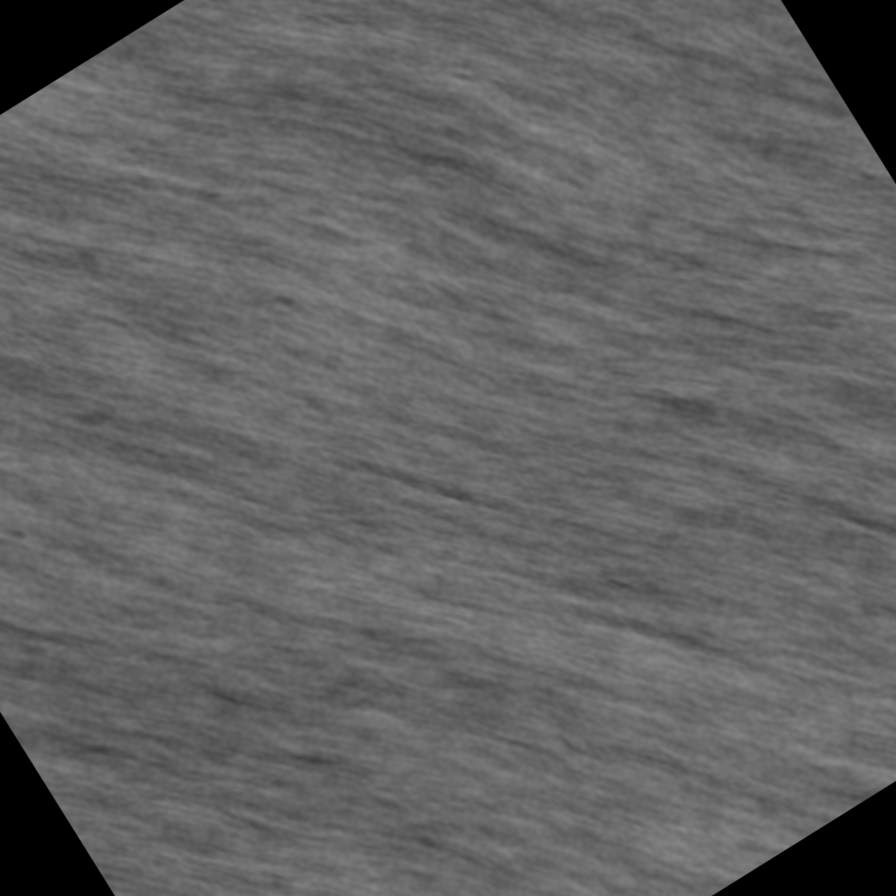
A WebGL 2 fragment shader for this texture:

```glsl
#version 300 es
precision highp float;

uniform vec2 u_resolution;
out vec4 fragColor;

// Board outline
const float BOARD_ANGLE = 0.558;
const float BOARD_HALF = 0.58;

// Grain direction and bending
const float GRAIN_ANGLE = -0.255;
const float BEND_SCALE = 2.2;
const float BEND_AMOUNT = 0.035;

// Frequencies along and across the grain
const vec2 BAND_FREQ = vec2(1.6, 9.0);
const vec2 STREAK_FREQ = vec2(5.0, 36.0);
const vec2 FIBRE_FREQ = vec2(11.0, 75.0);
const vec2 FINE_FREQ = vec2(38.0, 135.0);
const vec2 SPECK_FREQ = vec2(120.0, 160.0);
const vec2 CRACK_FREQ = vec2(3.2, 38.0);
const vec2 KNOT_FREQ = vec2(17.0, 32.0);

// Tones
const float BASE_TONE = 0.411;
const float BAND_GAIN = 0.075;
const float STREAK_GAIN = 0.075;
const float FIBRE_GAIN = 0.075;
const float FINE_GAIN = 0.065;
const float SPECK_GAIN = 0.04;
const float CRACK_DEPTH = 0.085;
const float KNOT_DEPTH = 0.06;
const float RIDGE_LIFT = 0.045;

mat2 rotation(float angle) {
    float c = cos(angle), s = sin(angle);
    return mat2(c, -s, s, c);
}

vec2 gradient(vec2 cell) {
    vec3 h = fract(vec3(cell.xyx) * vec3(0.1031, 0.1030, 0.0973));
    h += dot(h, h.yzx + 33.33);
    float angle = 6.28319 * fract((h.x + h.y) * h.z);
    return vec2(cos(angle), sin(angle));
}

// Gradient noise, roughly -0.7 to 0.7
float noise(vec2 p) {
    vec2 i = floor(p), f = p - i;
    vec2 w = f * f * f * (f * (f * 6.0 - 15.0) + 10.0);
    float a = dot(gradient(i), f);
    float b = dot(gradient(i + vec2(1, 0)), f - vec2(1, 0));
    float c = dot(gradient(i + vec2(0, 1)), f - vec2(0, 1));
    float d = dot(gradient(i + vec2(1, 1)), f - vec2(1, 1));
    return mix(mix(a, b, w.x), mix(c, d, w.x), w.y);
}

// Noise layer, shifted so that layers stay independent
float layer(vec2 p, vec2 freq, float seed) {
    return noise(p * freq + seed * vec2(17.3, 31.7) + 200.0);
}

float woodTone(vec2 p) {
    // Bend the grain, then roughen the fibres slightly
    vec2 g = rotation(GRAIN_ANGLE) * p;
    g.y += BEND_AMOUNT * layer(g, vec2(BEND_SCALE), 1.0);
    g.y += 0.004 * layer(g, vec2(12.0, 18.0), 2.0);

    // Layered grain from broad bands to specks
    float tone = BASE_TONE;
    tone += BAND_GAIN * layer(g, BAND_FREQ, 3.0);
    tone += STREAK_GAIN * layer(g, STREAK_FREQ, 4.0);
    tone += FIBRE_GAIN * layer(g, FIBRE_FREQ, 5.0);
    tone += FINE_GAIN * layer(g, FINE_FREQ, 6.0);
    tone += SPECK_GAIN * layer(g, SPECK_FREQ, 7.0);

    // Sparse dark cracks, small knots and pale ridges
    float ragged = 0.15 * layer(g, FINE_FREQ, 8.0);
    float crack = layer(g, CRACK_FREQ, 9.0) + ragged;
    float knot = layer(g, KNOT_FREQ, 10.0) + ragged;
    float ridge = layer(g, CRACK_FREQ, 11.0) + ragged;
    tone -= CRACK_DEPTH * smoothstep(0.22, 0.62, crack);
    tone -= KNOT_DEPTH * smoothstep(0.28, 0.6, knot);
    tone += RIDGE_LIFT * smoothstep(0.28, 0.6, ridge);
    return tone;
}

void main() {
    float scale = min(u_resolution.x, u_resolution.y);
    vec2 p = (gl_FragCoord.xy - 0.5 * u_resolution) / scale;

    // Tilted square board on black
    vec2 q = abs(rotation(BOARD_ANGLE) * p);
    float edge = max(q.x, q.y) - BOARD_HALF;
    float pixel = 1.0 / scale;
    float board = 1.0 - smoothstep(-pixel, pixel, edge);

    fragColor = vec4(vec3(woodTone(p) * board), 1.0);
}
```
